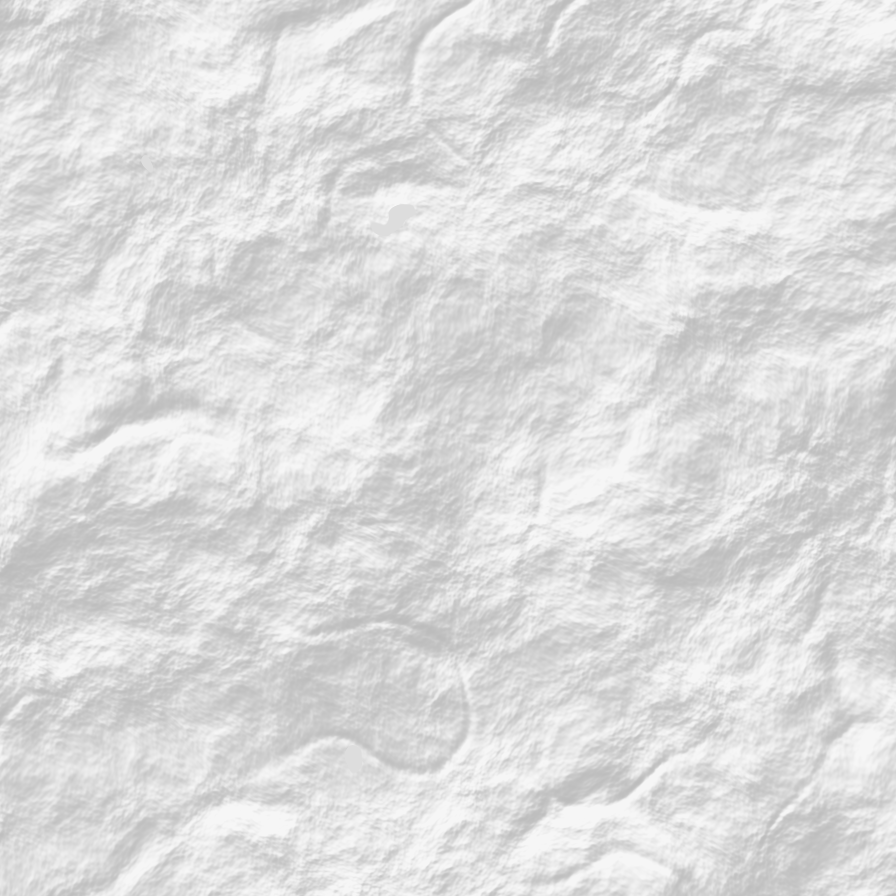
This texture is drawn by a WebGL 1 fragment shader. Its source:

```glsl
precision highp float;
// Pale shaded relief of rugged rock, cut by creases and dotted with flat basins.

uniform vec2 u_resolution;

#define BASE_TONE 0.863
#define FLAT_TONE 0.867
#define TONE_RANGE 0.14
#define SLOPE_GAIN 1.3
#define LIGHT_DIR vec2(-0.5, 0.866)
#define SAMPLE_STEP 0.0011
#define BASE_FREQ 3.0
#define OCTAVE_GAIN 0.47
#define CREASE_DEPTH 0.017
#define CREASE_WIDTH 0.05
#define BASIN_LEVEL 0.52
#define OCTAVES 7

// Unit gradient vector for a lattice point.
vec2 latticeGradient(vec2 cell) {
    vec3 q = fract(cell.xyx * vec3(0.1031, 0.1030, 0.0973));
    q += dot(q, q.yzx + 33.33);
    float angle = 6.28318 * fract((q.x + q.y) * q.z);
    return vec2(cos(angle), sin(angle));
}

float gradientNoise(vec2 p) {
    vec2 cell = floor(p);
    vec2 f = p - cell;
    vec2 w = f * f * f * (f * (f * 6.0 - 15.0) + 10.0);
    vec2 right = vec2(1.0, 0.0);
    vec2 up = vec2(0.0, 1.0);
    float a = dot(latticeGradient(cell), f);
    float b = dot(latticeGradient(cell + right), f - right);
    float c = dot(latticeGradient(cell + up), f - up);
    float d = dot(latticeGradient(cell + 1.0), f - 1.0);
    return mix(mix(a, b, w.x), mix(c, d, w.x), w.y);
}

vec2 warpOffset(vec2 p) {
    return vec2(gradientNoise(p + 17.3), gradientNoise(p + 61.7));
}

// Narrow winding channel along the zero line of a noise field.
float crease(vec2 p) {
    float n = gradientNoise(p) / CREASE_WIDTH;
    return exp(-n * n);
}

float rockHeight(vec2 p) {
    p += 0.04 * warpOffset(p * 4.0) + 0.010 * warpOffset(p * 15.0);

    // Octaves whose fine grain is rougher on high ground.
    mat2 turn = mat2(0.8, 0.6, -0.6, 0.8);
    vec2 q = p * BASE_FREQ + 5.2;
    float amplitude = 0.25 / BASE_FREQ;
    float height = 0.0;
    float roughness = 1.0;
    for (int i = 0; i < OCTAVES; i++) {
        float n = gradientNoise(q);
        height += amplitude * roughness * n;
        roughness = clamp(roughness * 0.6 + 0.4 + 0.6 * n, 0.45, 1.4);
        amplitude *= OCTAVE_GAIN;
        q = turn * q * 2.03 + 11.7;
    }

    // Creases fade in and out along their length.
    float fade = smoothstep(-0.15, 0.3, gradientNoise(p * 3.5 + 40.0));
    float cuts = crease(p * 2.6 + 23.0) + 0.4 * crease(p * 6.5 + 71.0);
    return height - CREASE_DEPTH * fade * cuts;
}

// Coverage of the level patches, with ragged shores.
float basinMask(vec2 p) {
    float field = gradientNoise(p * 5.0 + 90.4)
                + 0.35 * gradientNoise(p * 14.0 + 31.0)
                + 0.15 * gradientNoise(p * 40.0 + 8.0);
    return smoothstep(BASIN_LEVEL - 0.006, BASIN_LEVEL + 0.006, field);
}

void main() {
    vec2 p = gl_FragCoord.xy / min(u_resolution.x, u_resolution.y);

    // Slope along the light, softly limited at both ends.
    vec2 stepToLight = LIGHT_DIR * SAMPLE_STEP;
    float drop = rockHeight(p - stepToLight) - rockHeight(p + stepToLight);
    float slope = SLOPE_GAIN * drop / (2.0 * SAMPLE_STEP);
    float tone = BASE_TONE + TONE_RANGE * slope / sqrt(1.0 + slope * slope);

    tone = mix(tone, FLAT_TONE, basinMask(p));
    gl_FragColor = vec4(vec3(min(tone, 0.965)), 1.0);
}
```
